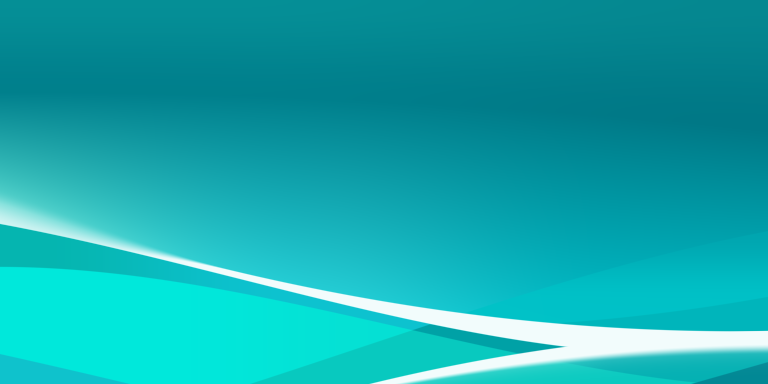
Give the GLSL for this background, as a Shadertoy shader.

```glsl
// Teal abstract backdrop: a soft graded sky above overlapping curved sheets,
// crossed by two white ribbons. Every border is a cubic through four depths,
// and the sheets are painted from back to front with smooth masks.

const vec3 DEEP_TEAL  = vec3(0.00, 0.50, 0.55);
const vec3 TOP_TEAL   = vec3(0.02, 0.56, 0.59);
const vec3 AQUA       = vec3(0.14, 0.80, 0.83);
const vec3 CYAN_BLUE  = vec3(0.00, 0.75, 0.79);
const vec3 MINT_HAZE  = vec3(0.28, 0.82, 0.79);
const vec3 BRIGHT     = vec3(0.00, 0.91, 0.86);
const vec3 GREEN_TEAL = vec3(0.03, 0.79, 0.75);
const vec3 WHITE      = vec3(0.95, 0.99, 0.99);

// Cubic through depths d at x = 0, 1/3, 2/3 and 1.
float curve(float x, vec4 d) {
    float s = 3.0 * x;
    float a = s - 1.0, b = s - 2.0, c = s - 3.0;
    return dot(d, vec4(-a * b * c / 6.0, s * b * c / 2.0,
                       -s * a * c / 2.0, s * a * b / 6.0));
}

// Mask of the area below a border, with a given half width of blur.
float below(float depth, float border, float blur) {
    return smoothstep(-blur, blur, depth - border);
}

// Sky: light at the top, darkest above the middle, bright near the ribbon.
vec3 sky(float x, float depth, float ribbonTop) {
    float darkest = 0.24 + 0.10 * x * x;
    float s = clamp((depth - darkest) / (ribbonTop - darkest), 0.0, 1.0);
    vec3 horizon = mix(MINT_HAZE, AQUA, smoothstep(0.0, 0.4, x));
    horizon = mix(horizon, CYAN_BLUE, smoothstep(0.42, 0.8, x));
    vec3 upper = mix(TOP_TEAL, DEEP_TEAL, smoothstep(0.0, darkest, depth));
    upper -= vec3(0.0, 0.03, 0.025) * smoothstep(0.3, 1.0, x) * (1.0 - s);
    return mix(upper, horizon, s);
}

void mainImage(out vec4 fragColor, in vec2 fragCoord) {
    vec2 uv = fragCoord / iResolution.xy;
    float x = uv.x, depth = 1.0 - uv.y;
    float aa = 0.8 / iResolution.y;

    // Borders, as depths below the top edge
    float ribbonTop  = curve(x, vec4(0.529, 0.719, 0.831, 0.862));
    float ribbonBase = curve(x, vec4(0.583, 0.737, 0.883, 0.917));
    float bandBase   = curve(x, vec4(0.695, 0.771, 0.917, 1.010));
    float diagonal   = curve(x, vec4(1.185, 0.995, 0.776, 0.602));
    float innerFold  = curve(x, vec4(0.780, 0.846, 0.849, 0.773));
    float sweepTop   = curve(x, vec4(1.328, 1.081, 0.924, 0.862));
    float sweepBase  = curve(x, vec4(1.276, 1.081, 0.956, 0.909));
    float leftCorner = curve(x, vec4(0.922, 1.080, 1.250, 1.420));
    float rightCorner = curve(x, vec4(1.536, 1.328, 1.133, 0.943));

    float rightSheet = below(depth, diagonal, aa);
    float underBand = below(depth, bandBase, aa);

    // Sky and the translucent sheets on the right
    vec3 color = sky(x, depth, ribbonTop);
    vec3 sheet = mix(vec3(0.0, 0.65, 0.69), vec3(0.0, 0.76, 0.78),
                     smoothstep(0.60, 0.78, depth));
    color = mix(color, sheet, rightSheet * 0.9);
    color = mix(color, vec3(0.0, 0.70, 0.72), 0.8 * below(depth, innerFold, aa));

    // Dark band and bright sheet under the first ribbon
    vec3 band = mix(vec3(0.02, 0.71, 0.69), vec3(0.05, 0.76, 0.81),
                    smoothstep(0.05, 0.36, x));
    band = mix(band, vec3(0.0, 0.63, 0.65), rightSheet);
    vec3 floorColor = mix(BRIGHT, vec3(0.02, 0.88, 0.83), smoothstep(0.2, 0.5, x));
    floorColor = mix(floorColor, GREEN_TEAL, rightSheet);
    floorColor = mix(floorColor, vec3(0.06, 0.76, 0.80), below(depth, leftCorner, aa));
    vec3 lower = mix(band, floorColor, underBand);
    float underRibbon = below(depth, ribbonBase, aa);
    color = mix(color, lower, underRibbon);

    // First ribbon: hazy on the left, crisp on the right
    float haze = 1.0 - smoothstep(0.0, 0.30, x);
    float ribbon = below(depth, ribbonTop + 0.012 * haze, aa + 0.045 * haze);
    ribbon *= (1.0 - underRibbon) * (1.0 - 0.22 * haze);
    color = mix(color, WHITE, ribbon);
    float glow = exp(-max(ribbonTop - depth, 0.0) * 28.0) * haze;
    color = mix(color, WHITE, 0.18 * glow * (1.0 - underRibbon));

    // Second ribbon with a soft lower border, over the lower right sheets
    vec3 corner = mix(GREEN_TEAL, vec3(0.01, 0.69, 0.70),
                      (1.0 - underBand) * smoothstep(0.68, 0.80, x));
    corner = mix(corner, vec3(0.0, 0.53, 0.58), below(depth, rightCorner, aa));
    float blur = mix(0.006, 0.014, smoothstep(0.5, 1.0, x));
    vec3 sweep = mix(WHITE, corner, below(depth, sweepBase, blur));
    float veil = exp(-max(depth - sweepBase, 0.0) * 45.0);
    sweep = mix(sweep, WHITE, 0.22 * veil);
    color = mix(color, sweep, below(depth, sweepTop, aa));

    fragColor = vec4(clamp(color, 0.0, 1.0), 1.0);
}
```
